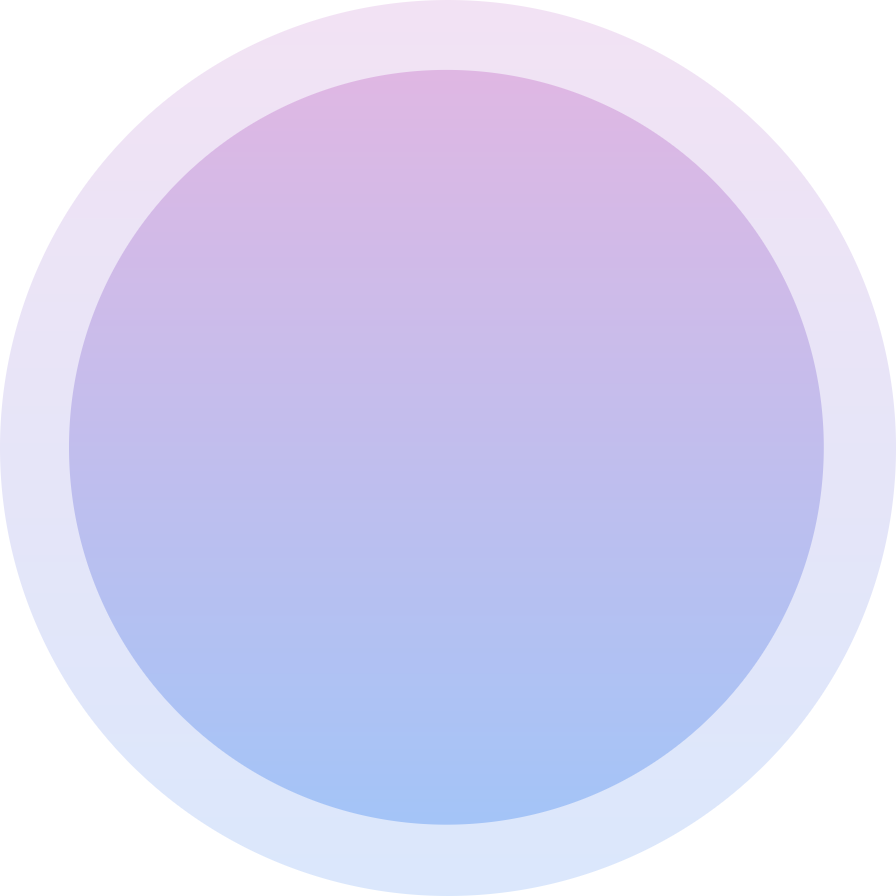
Give the GLSL for this background, as a WebGL 2 fragment shader.

```glsl
#version 300 es
precision highp float;
// A soft disc inside a paler ring on white, both shaded from pink to blue.
// Each circle is a distance function filled with the same vertical gradient,
// stretched over its own height; the ring is the gradient at 40% opacity.

uniform vec2 u_resolution;
out vec4 outColor;

// Vertical blend, from blue at height 0 to pink at height 1
vec3 pinkBlue(float height) {
  vec3 blue = vec3(0.641, 0.769, 0.969);
  vec3 pink = vec3(0.876, 0.718, 0.890);
  return mix(blue, pink, clamp(height, 0.0, 1.0));
}

// Smooth coverage of a circle, one pixel wide at the edge
float disc(vec2 p, float radius, float pixel) {
  return clamp(0.5 + (radius - length(p)) / pixel, 0.0, 1.0);
}

void main() {
  float side = min(u_resolution.x, u_resolution.y);
  float pixel = 1.0 / side;
  vec2 p = (gl_FragCoord.xy - 0.5 * u_resolution) / side;
  vec3 color = vec3(1.0);

  // Pale outer circle, touching the canvas edges
  color = mix(color, pinkBlue(p.y + 0.5), 0.4 * disc(p, 0.5, pixel));

  // Full-strength inner circle
  vec2 q = p - vec2(-0.0018, 0.0008);
  float radius = 0.4212;
  color = mix(color, pinkBlue(0.5 + 0.5 * q.y / radius), disc(q, radius, pixel));

  outColor = vec4(color, 1.0);
}
```
